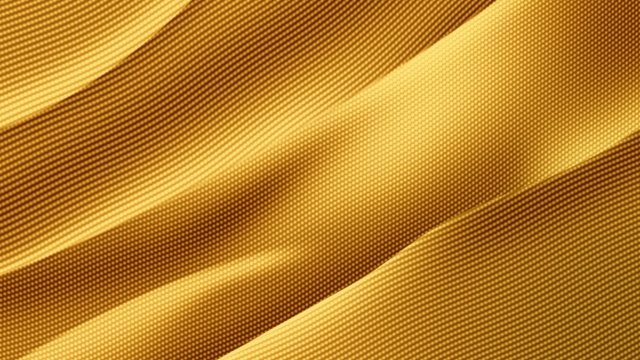
Reproduce this background procedurally as a WebGL 2 fragment shader.

```glsl
#version 300 es
precision highp float;
// Draped golden fabric: diagonal folds with bright crests and a fine beaded weave.
uniform vec2 u_resolution;
out vec4 outColor;

const vec3 GOLD[8] = vec3[8](
    vec3(0.24, 0.06, 0.00), vec3(0.37, 0.14, 0.00), vec3(0.53, 0.27, 0.02),
    vec3(0.66, 0.41, 0.08), vec3(0.78, 0.53, 0.12), vec3(0.90, 0.68, 0.24),
    vec3(0.96, 0.82, 0.38), vec3(0.99, 0.89, 0.49));
const vec3 OLIVE_TINT = vec3(0.88, 0.98, 0.9);
const float EXPOSURE = 0.56;       // middle tone of the cloth
const float CONTRAST = 1.25;       // strength of the folds
const float TAU = 6.2831853;
const float EDGE = 0.004;          // softness of a fold edge
const float BEAD_PITCH = 0.0128;   // distance between beads in a row
const float WEAVE_DARK = 0.38;     // weave contrast in shadow
const float WEAVE_LIGHT = 0.25;    // weave contrast in light
// Weave of each part: row slope, row curvature, row pitch, rib strength.
const vec4 VALLEY_WEAVE = vec4(0.42, 0.20, 0.0180, 0.85);
const vec4 CENTER_WEAVE = vec4(0.35, 0.12, 0.0142, 0.55);
const vec4 FRONT_WEAVE = vec4(0.50, 0.00, 0.0160, 0.75);

float glow(float d, float width) {
    return exp(-d * d / (width * width));
}

float above(float d, float softness) {
    return smoothstep(-softness, softness, d);
}

// Heights of the four fold lines, from the top left to the lower right.
float foldA(float x) { return 0.64 + 0.37 * x + 0.57 * x * x; }
float foldB(float x) { return 0.234 + 0.395 * x + 0.115 * x * x; }
float foldC(float x) { return -0.03 + 0.62 * x - 0.22 * x * x; }
float foldD(float x) {
    float wave = 0.025 * sin(7.0 * (x - 1.0)) * smoothstep(0.9, 1.2, x);
    return 0.015 + 0.565 * (x - 0.63) + wave;
}

// Soft oval patch, turned by an angle.
float oval(vec2 p, vec2 center, vec2 size, float angle) {
    float c = cos(angle), s = sin(angle);
    vec2 q = mat2(c, -s, s, c) * (p - center) / size;
    return exp(-dot(q, q));
}

// Light on the cloth, layered from the lowest fold to the highest.
float clothTone(vec2 p) {
    float x = p.x;
    float a = p.y - foldA(x), b = p.y - foldB(x);
    float c = p.y - foldC(x), d = p.y - foldD(x);

    float front = 0.46 + 0.16 * (1.0 - smoothstep(0.8, 1.3, x));
    front += 0.3 * glow(d, 0.09) * (1.0 - smoothstep(0.9, 1.4, x));
    front -= 0.18 * glow(d + 0.06, 0.09) * smoothstep(1.1, 1.4, x);
    front += 0.2 * glow(d, 0.012);
    front -= 0.08 * glow(length(p - vec2(1.78, 0.0)), 0.4);

    float pocket = 0.42 - 0.18 * glow(d - 0.02, 0.07);
    float crestWidth = mix(0.12, 0.035, smoothstep(0.3, 0.65, x));
    pocket += 0.42 * glow(c + 0.03, crestWidth) * (1.0 - smoothstep(0.7, 0.95, x));

    float center = 0.49 + 0.4 * oval(p, vec2(1.17, 0.69), vec2(0.46, 0.16), 0.76);
    center -= 0.2 * oval(p, vec2(0.8, 0.52), vec2(0.26, 0.06), 0.68);
    float shade = b + 0.05 + min(0.2 * x, 0.09);
    center -= 0.23 * glow(shade, 0.085) * (1.0 - smoothstep(0.55, 0.9, x));
    center += 0.3 * glow(b, 0.07) * smoothstep(0.3, 0.8, x);
    center += 0.36 * glow(d, 0.12) * smoothstep(1.35, 1.65, x);
    center -= 0.17 * glow(d - 0.05, 0.12) * (1.0 - smoothstep(1.4, 1.55, x));
    center -= 0.22 * glow(length(p - vec2(1.75, 0.95)), 0.27);

    float valley = 0.55 - 0.23 * glow(p.y - 0.42 - 0.58 * x - 0.03 * x * x, 0.13);
    valley -= 0.18 * glow(a, 0.06);
    valley += 0.35 * glow(b, mix(0.04, 0.12, smoothstep(0.0, 0.6, x)))
            * (1.0 - smoothstep(0.75, 1.15, x));
    valley -= 0.23 * glow(b, 0.08) * smoothstep(1.05, 1.3, x);

    float corner = 0.55 + 0.33 * glow(a - 0.04, 0.07);

    float pocketSoftness = mix(0.007, 0.12, smoothstep(0.72, 1.0, x));
    float crestSoftness = EDGE + 0.03 * glow(x - 0.65, 0.25);
    float tone = mix(pocket, center, above(c, pocketSoftness));
    tone = mix(front, tone, above(d, EDGE));
    tone = mix(tone, valley, above(b, crestSoftness));
    return mix(tone, corner, above(a, EDGE));
}

// Ribs along the rows, broken into staggered beads.
float beads(vec2 p, vec4 part) {
    float bend = 0.006 * sin(9.0 * p.x + 6.0 * p.y);
    float row = (p.y - part.x * p.x - part.y * p.x * p.x + bend) / part.z;
    float bead = (p.x + 0.45 * p.y) / BEAD_PITCH;
    return part.w * cos(TAU * row)
         + (1.2 - part.w) * cos(TAU * bead) * cos(0.5 * TAU * row);
}

float weave(vec2 p) {
    float lower = mix(beads(p, FRONT_WEAVE), beads(p, CENTER_WEAVE), above(p.y - foldD(p.x), EDGE));
    return mix(lower, beads(p, VALLEY_WEAVE), above(p.y - foldB(p.x), 0.02));
}

vec3 goldRamp(float tone) {
    float level = tone * 5.0 + 1.0;
    vec3 color = GOLD[0];
    for (int i = 1; i < 8; i++) color = mix(color, GOLD[i], clamp(level - float(i - 1), 0.0, 1.0));
    return color;
}

void main() {
    vec2 p = gl_FragCoord.xy / u_resolution.y;
    p.x *= (16.0 / 9.0) * u_resolution.y / u_resolution.x;
    float tone = EXPOSURE + CONTRAST * (clothTone(p) - 0.53);
    tone += weave(p) * mix(WEAVE_DARK, WEAVE_LIGHT, clamp(tone, 0.0, 1.0));
    vec3 color = goldRamp(tone);
    color *= mix(vec3(1.0), OLIVE_TINT, glow(length(p - vec2(1.78, 0.0)), 0.5));
    outColor = vec4(color, 1.0);
}
```
